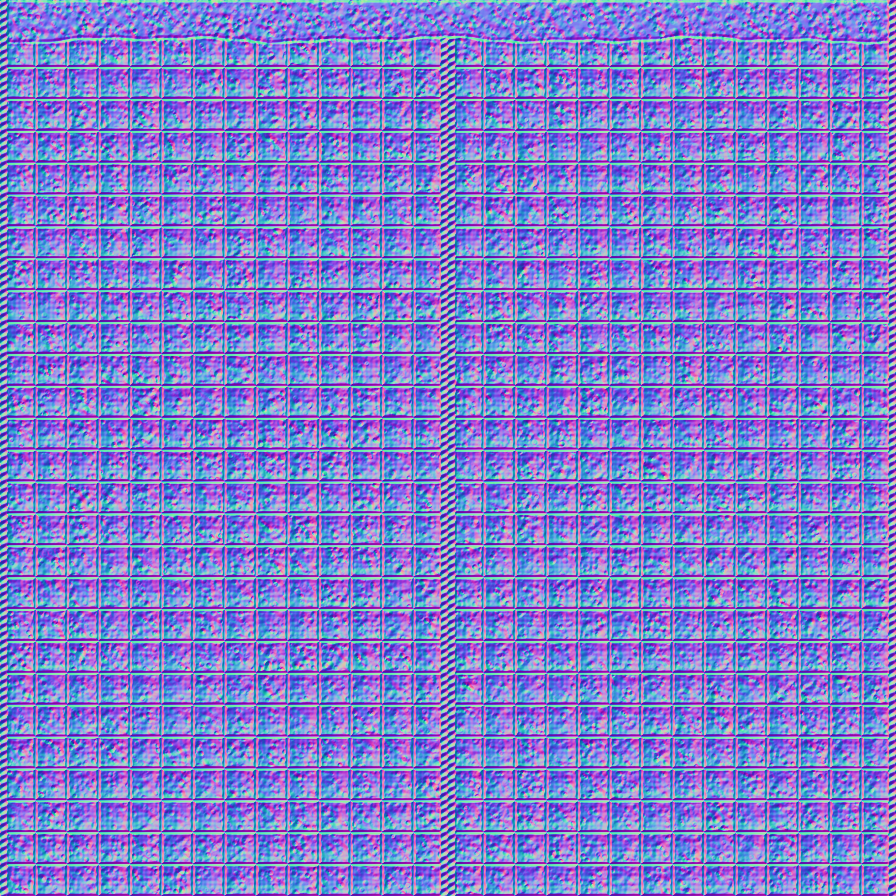
Write a Shadertoy shader that draws this texture map.

```glsl
vec2 hash2(vec2 p) {
    vec3 q = fract(vec3(p.xyx) * vec3(0.1031, 0.1030, 0.0973));
    q += dot(q, q.yzx + 33.33);
    return fract((q.xx + q.yz) * q.zy);
}

// Cellular grit: scattered bumps and pits of random size and strength
float grit(vec2 p) {
    vec2 id = floor(p);
    float sum = 0.0;
    for (int j = -1; j <= 1; j++) {
        for (int i = -1; i <= 1; i++) {
            vec2 c = id + vec2(i, j);
            vec2 rnd = hash2(c + 7.0);
            vec2 kind = hash2(c + 91.0);
            float d = length(p - c - rnd);
            float strength = 2.0 * (kind.x - 0.45) * abs(kind.x - 0.45) + 0.2 * (kind.x - 0.45);
            sum += strength * smoothstep(mix(0.6, 1.0, kind.y), 0.2, d);
        }
    }
    return sum;
}

float wire(float d, float halfWidth) {
    return smoothstep(halfWidth, 0.0, abs(d));
}

// Relief height; p spans 768 units across the canvas, y pointing down
float relief(vec2 p) {
    float patches = 1.0 + 0.3 * sin(p.x * 0.21 + 2.0 * sin(p.y * 0.13)) * sin(p.y * 0.19 + 1.7 * sin(p.x * 0.11));
    float grain = patches * (grit(p / 3.7) * 2.3 + grit(p / 5.6 + 40.0) * 1.7);

    // Pillowed cells: 14 columns in each half, 28 rows
    float halfX = mod(p.x, 384.0);
    vec2 grid = vec2((halfX - 3.5) / 27.0, (768.0 - p.y) / 27.33);
    vec2 f = fract(grid) - 0.5;
    vec2 toWire = (0.5 - abs(f)) * 27.2;
    vec2 cell = floor(grid) + vec2(floor(p.x / 384.0) * 17.0, 0.0);
    vec2 vary = hash2(cell + 3.0);
    float inner = smoothstep(0.5, 3.5, min(toWire.x, toWire.y));
    float weave = 0.1 * (sin(p.x * 1.5) + sin(p.y * 1.5));
    float h = 2.0 - 14.0 * f.x * f.x - 14.0 * f.y * f.y;
    h += inner * (grain * mix(0.8, 1.2, vary.x) + weave);

    // Crossing wires, the horizontal ones higher
    float across = 3.7 * wire(toWire.y, 2.0);
    float down = 2.8 * wire(toWire.x + 0.2 * sin(p.y * 0.9), 2.1);
    h += max(across, down);

    // Paired twisted cords on the seams, strands staggered between the two
    float seam = min(halfX, 384.0 - halfX);
    float stagger = halfX > 192.0 ? 0.0 : 1.9;
    float cord = 1.0 - pow(abs(seam - 3.3) / 3.6, 2.0);
    float strand = sin((p.y + 0.4 * p.x) * 0.92 + stagger);
    float rope = -2.5 + 1.8 * cord + 1.8 * strand * (0.3 + 0.7 * cord);
    h = mix(h, rope, smoothstep(7.2, 5.8, seam));

    // Rough top band with an uneven lower edge
    float edge = 35.0 + 1.6 * sin(p.x * 0.027 + 1.0) + 1.2 * sin(p.x * 0.061)
               + 0.5 * sin(p.x * 0.17);
    float band = smoothstep(edge + 1.3, edge - 1.3, p.y);
    band *= smoothstep(5.0, 8.0, min(p.x, 768.0 - p.x));
    float plaster = 0.8 + grain + 1.5 * wire(p.y - edge + 1.5, 2.5);
    h = mix(h, plaster, band);
    return h + 2.5 * wire(p.y, 2.2) * band;
}

void mainImage(out vec4 fragColor, in vec2 fragCoord) {
    vec2 uv = fragCoord / iResolution.xy;
    vec2 p = vec2(uv.x, 1.0 - uv.y) * 768.0;

    // Central differences turn the relief into an encoded normal
    vec2 e = vec2(0.6, 0.0);
    vec2 slope = vec2(relief(p + e.xy) - relief(p - e.xy),
                      relief(p + e.yx) - relief(p - e.yx)) / (2.0 * e.x);
    vec3 normal = normalize(vec3(-slope * vec2(1.7, 1.4), 1.0));
    vec3 color = 0.5 + 0.5 * normal;
    fragColor = vec4(color * vec3(1.0, 0.98, 0.94), 1.0);
}
```
